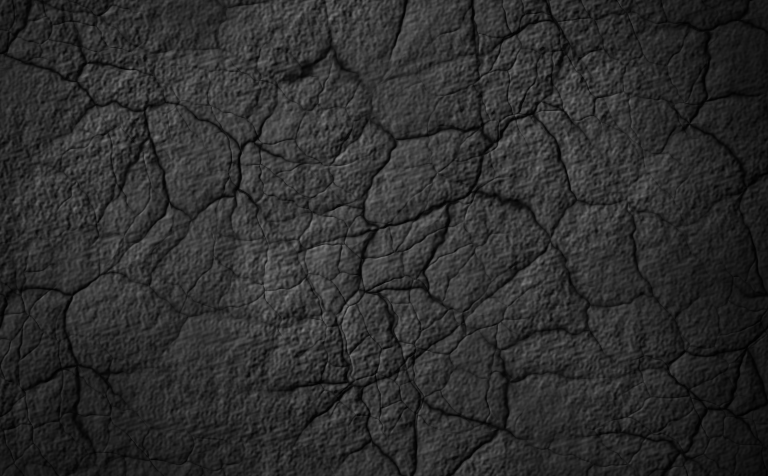
Give the GLSL for this texture, as a Shadertoy shader.

```glsl
const float PLATE_SCALE = 6.2;      // plates per canvas height
const float FINE_SCALE = 12.5;      // hairline cells per canvas height
const float CRACK_WIDTH = 0.0055;
const float HAIR_WIDTH = 0.0032;
const float CRACK_DEPTH = 0.42;
const float HAIR_DEPTH = 0.2;
const float DOME_HEIGHT = 0.6;
const float GRAIN_SCALE = 42.0;
const float GRAIN_HEIGHT = 0.55;
const float RELIEF_GAIN = 3.0;
const float LIGHT_STEP = 0.003;
const vec2 LIGHT_DIR = vec2(-0.83, 0.56);
const vec2 GLOW_CENTRE = vec2(0.5, 0.6);
const vec2 GLOW_FALLOFF = vec2(2.0, 1.5);
const vec3 STONE = vec3(0.268);

float hash(vec2 p) {
    return fract(sin(dot(p, vec2(127.1, 311.7))) * 43758.545);
}

vec2 hash2(vec2 p) {
    return vec2(hash(p), hash(p + 57.3));
}

float noise(vec2 p) {
    vec2 i = floor(p), f = fract(p);
    f = f * f * (3.0 - 2.0 * f);
    return mix(mix(hash(i), hash(i + vec2(1, 0)), f.x),
               mix(hash(i + vec2(0, 1)), hash(i + vec2(1, 1)), f.x), f.y);
}

vec2 noise2(vec2 p) {
    return vec2(noise(p), noise(p + 31.7)) - 0.5;
}

float fbm(vec2 p) {
    float sum = 0.0, amp = 1.0;
    for (int i = 0; i < 3; i++) {
        sum += amp * noise(p);
        p = mat2(1.6, 1.2, -1.2, 1.6) * p + 7.1;
        amp *= 0.8;
    }
    return sum;
}

// Distance to the nearest Voronoi border, in cell units
float borderDistance(vec2 p) {
    vec2 cell = floor(p), f = fract(p), nearest = vec2(0.0), nearCell = vec2(0.0);
    float best = 8.0;
    for (int y = -1; y <= 1; y++)
    for (int x = -1; x <= 1; x++) {
        vec2 g = vec2(x, y);
        vec2 r = g + hash2(cell + g) - f;
        if (dot(r, r) < best) {
            best = dot(r, r);
            nearest = r;
            nearCell = g;
        }
    }
    float d = 8.0;
    for (int y = -2; y <= 2; y++)
    for (int x = -2; x <= 2; x++) {
        vec2 g = nearCell + vec2(x, y);
        vec2 r = g + hash2(cell + g) - f;
        vec2 gap = r - nearest;
        if (dot(gap, gap) > 0.0001) d = min(d, dot(0.5 * (nearest + r), normalize(gap)));
    }
    return d;
}

// x: surface height, y: crack darkness
vec2 surface(vec2 p) {
    vec2 jag = 0.016 * noise2(p * 30.0) + 0.007 * noise2(p * 75.0);
    vec2 q = p + 0.16 * noise2(p * 2.6) + 0.045 * noise2(p * 9.0) + jag;

    float plate = borderDistance(q * PLATE_SCALE) / PLATE_SCALE;
    float strength = mix(0.25, 1.15, smoothstep(0.2, 0.7, noise(p * 6.0 + 3.0)));
    float crack = strength * exp(-pow(plate / CRACK_WIDTH, 1.4));

    float cell = borderDistance(q * FINE_SCALE + 19.0) / FINE_SCALE;
    float hairMask = smoothstep(0.42, 0.7, noise(p * 5.0 + 40.0));
    float hair = hairMask * exp(-pow(cell / HAIR_WIDTH, 1.4));

    float roughness = mix(0.6, 1.3, noise(p * 7.0 + 11.0));
    float height = DOME_HEIGHT * smoothstep(0.0, 0.05, plate)
                 + 0.12 * hairMask * smoothstep(0.0, 0.025, cell)
                 + 0.5 * noise(p * 13.0)
                 + GRAIN_HEIGHT * roughness * fbm(p * GRAIN_SCALE)
                 - CRACK_DEPTH * crack - HAIR_DEPTH * hair;
    return vec2(height, min(1.0, crack + 0.45 * hair));
}

void mainImage(out vec4 fragColor, in vec2 fragCoord) {
    vec2 uv = fragCoord / iResolution.xy;
    vec2 p = fragCoord / iResolution.y + 4.0;

    // Side light from the slope towards the lamp
    vec2 here = surface(p);
    float slope = here.x - surface(p + LIGHT_STEP * LIGHT_DIR).x;
    float relief = clamp(1.0 + RELIEF_GAIN * slope, 0.2, 2.1);

    // Soft central glow, dark right edge
    vec2 away = uv - GLOW_CENTRE;
    float glow = exp(-dot(away * away, GLOW_FALLOFF));
    glow *= 1.0 - 0.5 * smoothstep(0.78, 1.04, uv.x);

    float mottle = mix(0.82, 1.18, noise(p * 5.0 + 70.0));
    vec3 color = STONE * glow * mottle * relief * (1.0 - 0.72 * here.y);
    fragColor = vec4(color, 1.0);
}
```
